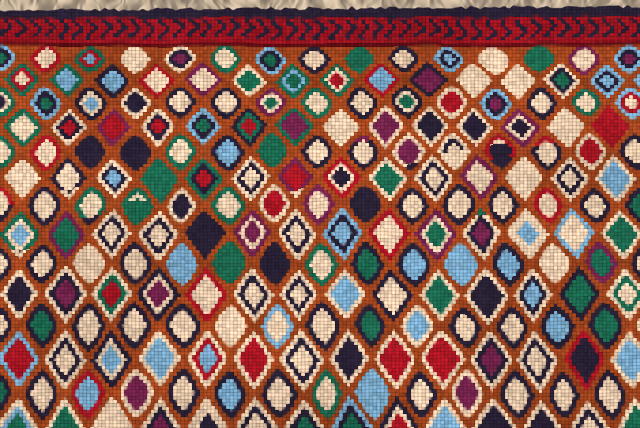
Write a WebGL 1 fragment shader that draws this pattern.

```glsl
precision highp float;
uniform vec2 u_resolution;

const vec3 RUST = vec3(0.62, 0.26, 0.11);
const vec3 RED = vec3(0.66, 0.08, 0.13);
const vec3 CREAM = vec3(0.91, 0.79, 0.67);
const vec3 NAVY = vec3(0.15, 0.12, 0.20);
const vec3 PURPLE = vec3(0.45, 0.13, 0.29);
const vec3 GREEN = vec3(0.10, 0.40, 0.30);
const vec3 BLUE = vec3(0.47, 0.66, 0.79);

float hash(vec2 p) {
  vec3 q = fract(p.xyx * 0.1031);
  q += dot(q, q.yzx + 33.33);
  return fract((q.x + q.y) * q.z);
}

float noise(vec2 p) {
  vec2 i = floor(p), f = fract(p);
  f = f * f * (3.0 - 2.0 * f);
  return mix(mix(hash(i), hash(i + vec2(1.0, 0.0)), f.x),
             mix(hash(i + vec2(0.0, 1.0)), hash(i + vec2(1.0)), f.x), f.y);
}

vec3 yarn(float h) {
  if (h < 0.28) return CREAM;
  if (h < 0.44) return RED;
  if (h < 0.59) return PURPLE;
  if (h < 0.74) return GREEN;
  if (h < 0.87) return NAVY;
  return BLUE;
}

// Staggered diamonds, with rows that grow taller down the rug
vec3 field(vec2 p) {
  float row = (sqrt(0.00238 + 0.00548 * (p.y - 0.137)) - 0.0488) / 0.00274;
  float column = (p.x - 0.318) / (0.1035 + 0.008 * p.y);
  vec2 axes = vec2(column + 0.5 * row, column - 0.5 * row);
  vec2 id = floor(axes + 0.5);
  vec2 local = axes - id;
  float rowId = id.x - id.y;
  float large = mod(rowId, 2.0);
  float depth = smoothstep(0.25, 0.6, p.y + 0.15 * (p.x - 0.75));

  vec3 ground = RUST * (0.92 + 0.16 * noise(vec2(p.x * 3.0, p.y * 26.0)));
  if (rowId < -0.5) return ground;

  float pick = hash(id + 17.0);
  float kind = hash(id + 43.0);
  float layers = hash(id + 71.0);

  // Colours of the rim, the middle ring and the heart
  vec3 rim = yarn(hash(id + 5.0));
  if (kind < mix(0.2, 0.62, depth)) rim = large > 0.5 ? CREAM : NAVY;
  float pale = step(0.45, dot(rim, vec3(0.3, 0.6, 0.1)));
  vec3 ring = mix(CREAM, NAVY, pale);
  if (layers > 0.8) ring = yarn(fract(pick + 0.37));
  vec3 heart = yarn(pick);
  if (large < 0.5 && pale < 0.5 && pick < 0.6) heart = yarn(pick * 0.45);
  if (layers < 0.35 || large < 0.5 && depth > 0.4) ring = heart;
  if (layers > 0.95) rim = ring = heart;

  // Small diamonds are rounder than large ones
  float rhombus = max(abs(local.x), abs(local.y));
  float oval = 1.2 * length(vec2(local.x + local.y, local.x - local.y) * 0.5);
  float d = mix(rhombus, oval, mix(0.5, 0.12, large));
  float size = mix(0.385, mix(0.41, 0.455, depth), large);
  size += 0.04 * (hash(id + 91.0) - 0.5);
  vec3 color = mix(rim, ground, smoothstep(-0.02, 0.02, d - size));
  color = mix(ring, color, smoothstep(-0.02, 0.02, d - size + 0.115));
  return mix(heart, color, smoothstep(-0.02, 0.02, d - size + 0.225));
}

// Red border with dark flame hooks and a dark outer edge
vec3 border(vec2 p) {
  float sway = 0.28 * sin(p.y * 150.0 + 2.0 * noise(p * 14.0));
  float hook = abs(fract(p.x * 30.0 + sway) - 0.5);
  float inside = smoothstep(0.042, 0.048, p.y) * (1.0 - smoothstep(0.086, 0.092, p.y));
  vec3 color = mix(RED * 0.9, NAVY, inside * (1.0 - smoothstep(0.13, 0.21, hook)));
  float edge = 0.038 + 0.006 * noise(vec2(p.x * 60.0, 2.0));
  color = mix(NAVY, color, smoothstep(-0.003, 0.003, p.y - edge));
  return mix(color, RED * 0.55, smoothstep(0.097, 0.102, p.y));
}

void main() {
  vec2 p = vec2(gl_FragCoord.x, u_resolution.y - gl_FragCoord.y) / u_resolution.y;

  // Knots step the outlines and give each tuft its own shade
  vec2 knotSize = vec2(0.0088, 0.0080);
  vec2 grid = p / knotSize + vec2(0.0, 0.5 * noise(p * 18.0));
  vec2 knot = floor(grid);
  vec2 tuft = fract(grid) - 0.5;
  vec2 woven = p - tuft * knotSize * 0.7;
  woven += 0.010 * (vec2(noise(woven * 11.0), noise(woven * 11.0 + 50.0)) - 0.5);

  vec3 color = mix(border(woven), field(woven), smoothstep(0.105, 0.110, woven.y));
  color *= 1.10 - 0.75 * dot(tuft, tuft) + 0.20 * (hash(knot) - 0.5);
  color *= 0.93 + 0.14 * noise(p * 5.0);
  color = mix(color, vec3(0.55, 0.48, 0.42), 0.05 * noise(p * 40.0));

  // Loose cotton fringe
  float strand = noise(vec2(p.x * 130.0 + 3.0 * noise(p * 40.0), p.y * 50.0));
  float fringeEnd = 0.024 - 0.006 * p.x + 0.008 * (noise(vec2(p.x * 90.0, 7.0)) - 0.5);
  vec3 fringe = vec3(0.80, 0.72, 0.62) * (0.65 + 0.5 * strand);
  color = mix(fringe, color, smoothstep(-0.002, 0.002, p.y - fringeEnd));
  gl_FragColor = vec4(color, 1.0);
}
```
